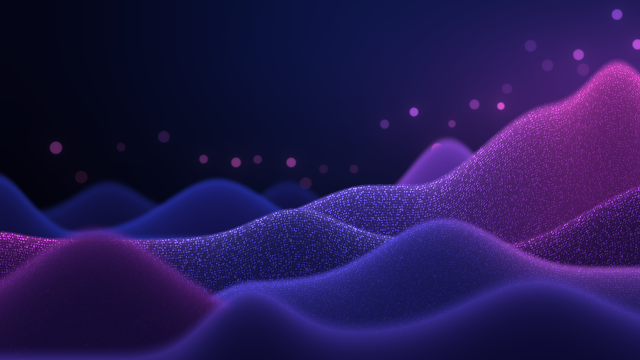
Reproduce this background procedurally as a WebGL 1 fragment shader.

```glsl
precision highp float;
// Glowing violet dunes under a navy sky, with drifting discs of light.
// Each dune is a height curve of smooth bumps, painted back to front with
// a soft edge, a bright rim and a grain of dots that follows its crest.
uniform vec2 u_resolution;

float hash(vec2 p) {
  vec3 q = fract(p.xyx * 0.1031);
  q += dot(q, q.yzx + 33.33);
  return fract((q.x + q.y) * q.z);
}

float bump(float x, float center, float width) {
  float t = (x - center) / width;
  return exp(-t * t);
}

// Jittered dots of random brightness, one in each cell of staggered rows
float dots(vec2 p) {
  p.x += 7.0 * hash(vec2(floor(p.y), 5.0));
  vec2 cell = floor(p);
  vec2 jitter = vec2(hash(cell + 7.1), hash(cell + 19.7)) - 0.5;
  float dist = length(fract(p) - 0.5 - 0.5 * jitter);
  float shine = hash(cell);
  return (1.0 - smoothstep(0.1, 0.55, dist)) * shine;
}

// Paints one dune below the given height
void dune(inout vec3 color, vec2 uv, float height, float soft, vec3 body,
          vec3 rim, float glow, float grain) {
  float depth = height - uv.y;
  float inside = max(depth, 0.0);
  float light = 0.6 * exp(-inside / glow) + 0.5 * exp(-inside * 5.0 / glow);
  vec3 surface = body + rim * light;
  vec2 along = vec2(uv.x * u_resolution.x / u_resolution.y, depth);
  float sparkle = dots(along * 140.0);
  float glint = smoothstep(0.8, 0.97, dots(along * 50.0 + 31.0));
  surface *= 1.0 + grain * (1.6 * sparkle - 0.35);
  surface += grain * glint * vec3(0.22, 0.1, 0.22);
  color = mix(color, surface, smoothstep(-soft, soft, depth));
}

// Discs scattered along a band that climbs to the right
vec3 bokeh(vec2 uv, float aspect) {
  vec3 sum = vec3(0.0);
  for (int i = 0; i < 24; i++) {
    float n = float(i);
    float a = hash(vec2(n, 3.0));
    float b = hash(vec2(n, 11.0));
    float c = hash(vec2(n, 23.0));
    float x = pow((n + a) / 24.0, 0.7);
    float y = 0.49 + 0.18 * b + 0.3 * smoothstep(0.5, 1.0, x);
    float radius = 0.010 + 0.008 * c;
    float dist = length((uv - vec2(x, y)) * vec2(aspect, 1.0));
    float disc = 1.0 - smoothstep(radius - 0.003, radius + 0.003, dist);
    float bright = 0.1 + 0.65 * a * a * a;
    vec3 tint = mix(vec3(0.95, 0.3, 0.55), vec3(0.7, 0.3, 0.85), b);
    sum += tint * bright * (disc + 0.2 * exp(-dist * 45.0));
  }
  return sum;
}

void main() {
  vec2 uv = gl_FragCoord.xy / u_resolution;
  float aspect = u_resolution.x / u_resolution.y;
  float x = uv.x;

  // Sky, with a magenta haze at the right
  vec3 color = mix(vec3(0.015, 0.018, 0.085), vec3(0.04, 0.08, 0.27),
                   smoothstep(0.0, 0.6, x));
  color *= mix(0.65, 1.0, smoothstep(0.4, 0.9, uv.y));
  vec2 haze = (uv - vec2(1.0, 0.7)) / vec2(0.32, 0.28);
  color += vec3(0.26, 0.06, 0.22) * exp(-dot(haze, haze));
  color += bokeh(uv, aspect);

  // Distant blue dunes
  vec3 farBody = vec3(0.07, 0.06, 0.27);
  vec3 farRim = vec3(0.08, 0.13, 0.4);
  float h = 0.4 + 0.09 * bump(x, 0.17, 0.07) + 0.09 * bump(x, 0.45, 0.06);
  dune(color, uv, h, 0.02, farBody * 0.75, farRim * 0.6, 0.07, 0.0);
  h = 0.35 + 0.15 * bump(x, 0.34, 0.11);
  dune(color, uv, h, 0.014, farBody, farRim, 0.07, 0.0);
  h = 0.34 + 0.175 * bump(x, -0.01, 0.075);
  dune(color, uv, h, 0.016, farBody * 0.8, farRim, 0.07, 0.0);

  // Blurred violet dune behind the great slope
  h = 0.4 * smoothstep(0.4, 0.58, x) + 0.21 * bump(x, 0.7, 0.085);
  dune(color, uv, h, 0.018, vec3(0.24, 0.13, 0.5), vec3(0.32, 0.16, 0.35), 0.08, 0.0);

  // Great slope, from indigo to magenta
  float warm = smoothstep(0.55, 0.95, x);
  h = 0.38 * smoothstep(0.25, 0.42, x) + 0.105 * smoothstep(0.38, 0.58, x)
    + 0.215 * smoothstep(0.65, 0.86, x) + 0.125 * bump(x, 0.965, 0.06);
  dune(color, uv, h, mix(0.005, 0.018, warm),
       mix(vec3(0.15, 0.12, 0.43), vec3(0.29, 0.09, 0.37), warm),
       mix(vec3(0.34, 0.27, 0.52), vec3(0.58, 0.2, 0.42), warm),
       mix(0.06, 0.15, warm), mix(0.7, 0.25, warm));

  // Grainy dune at the right edge
  h = 0.32 + 0.18 * smoothstep(0.78, 1.05, x) - 0.3 * (1.0 - smoothstep(0.4, 0.6, x));
  dune(color, uv, h, 0.006, vec3(0.16, 0.07, 0.3), vec3(0.36, 0.13, 0.36), 0.05, 0.7);

  // Sharp central dune, pink at its left end
  float pink = 1.0 - smoothstep(0.05, 0.36, x);
  h = 0.335 + 0.085 * bump(x, 0.463, 0.095) + 0.02 * bump(x, 0.0, 0.05)
    - 0.25 * smoothstep(0.62, 0.85, x);
  dune(color, uv, h, 0.005,
       mix(vec3(0.1, 0.09, 0.34), vec3(0.17, 0.06, 0.3), pink),
       mix(vec3(0.32, 0.27, 0.5), vec3(0.5, 0.15, 0.4), pink), 0.05, 0.7);

  // Front right dune
  h = 0.215 * smoothstep(0.15, 0.4, x) + 0.175 * bump(x, 0.695, 0.135)
    + 0.04 * smoothstep(0.75, 1.0, x);
  dune(color, uv, h, 0.012, vec3(0.085, 0.085, 0.32),
       mix(vec3(0.25, 0.2, 0.55), vec3(0.55, 0.22, 0.5), smoothstep(0.6, 0.85, x)),
       0.07, 0.18);

  // Blurred front left dune and the nearest dark ridge
  h = 0.13 + 0.225 * bump(x, 0.15, 0.15) - 0.15 * smoothstep(0.3, 0.6, x);
  dune(color, uv, h, 0.03, vec3(0.08, 0.04, 0.2), vec3(0.38, 0.12, 0.38), 0.07, 0.1);
  h = 0.07 * smoothstep(0.2, 0.5, x) + 0.14 * bump(x, 0.385, 0.085)
    + 0.145 * bump(x, 0.84, 0.15);
  dune(color, uv, h, 0.045, vec3(0.04, 0.035, 0.18), vec3(0.26, 0.19, 0.55), 0.07, 0.0);

  gl_FragColor = vec4(color, 1.0);
}
```
